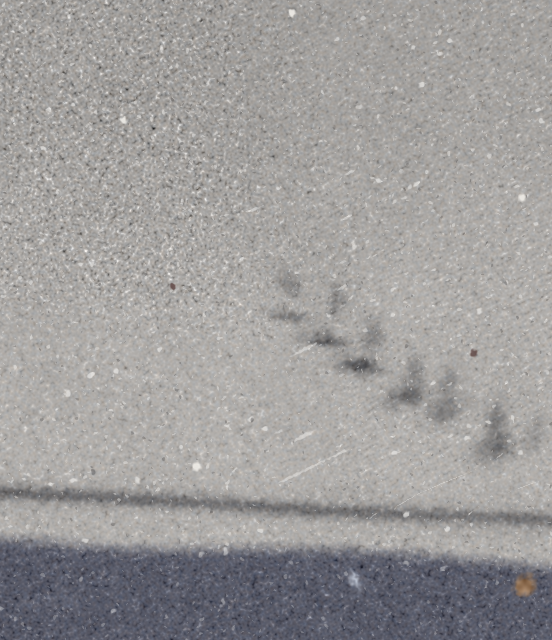
Give the GLSL for this texture, as a Shadertoy shader.

```glsl
vec2 hash2(vec2 p) {
    vec2 q = vec2(dot(p, vec2(127.1, 311.7)), dot(p, vec2(269.5, 183.3)));
    return fract(sin(q) * 43758.5);
}

float gradientDot(vec2 cell, vec2 corner, vec2 f) {
    return dot(hash2(cell + corner) * 2.0 - 1.0, f - corner);
}

float gradientNoise(vec2 p) {
    vec2 cell = floor(p), f = fract(p);
    vec2 u = f * f * f * (f * (f * 6.0 - 15.0) + 10.0);
    float low = mix(gradientDot(cell, vec2(0, 0), f), gradientDot(cell, vec2(1, 0), f), u.x);
    float high = mix(gradientDot(cell, vec2(0, 1), f), gradientDot(cell, vec2(1, 1), f), u.x);
    return mix(low, high, u.y);
}

vec2 rotate(vec2 p, float angle) {
    float c = cos(angle), s = sin(angle);
    return vec2(c * p.x + s * p.y, c * p.y - s * p.x);
}

// Soft tilted ellipse
float blot(vec2 p, vec2 center, vec2 radii, float angle) {
    vec2 q = rotate(p - center, angle) / radii;
    return exp(-dot(q, q));
}

float disc(vec2 p, vec2 center, float radius) {
    return 1.0 - smoothstep(radius * 0.5, radius * 1.3, length(p - center));
}

// One random tilted grain per grid cell, kept with the given chance
float specks(vec2 p, float frequency, float chance, float seed) {
    vec2 q = p * frequency, cell = floor(q);
    vec2 place = 0.38 + 0.24 * hash2(cell + seed);
    vec2 trait = hash2(cell + seed + 57.0);
    vec2 d = rotate(fract(q) - place, trait.y * 40.0) * vec2(0.9, 1.4);
    float radius = mix(0.15, 0.29, trait.y * trait.y);
    return step(trait.x, chance) * disc(d, vec2(0), radius) * mix(0.6, 1.0, trait.y);
}

float stripeHeight(float x) {
    return 0.230 - 0.052 * x + 0.0015 * sin(x * 9.0);
}

float shadowHeight(float x) {
    return 0.159 - 0.048 * x + 0.008 * smoothstep(0.0, 0.25, x) * sin((x - 0.34) * 7.0);
}

// Chain of paired leaf shadows: lower centre in xy, upper centre in zw
float leafShadows(vec2 p) {
    vec4 pairs[6] = vec4[6](
        vec4(0.450, 0.506, 0.454, 0.556), vec4(0.509, 0.468, 0.525, 0.526),
        vec4(0.562, 0.428, 0.582, 0.474), vec4(0.633, 0.379, 0.646, 0.415),
        vec4(0.695, 0.358, 0.702, 0.398), vec4(0.770, 0.296, 0.776, 0.350));
    vec2 ragged = vec2(gradientNoise(p * 50.0), gradientNoise(p * 50.0 + 31.0));
    vec2 q = p + 0.014 * ragged;
    float shade = 0.0;
    for (int i = 0; i < 6; i++) {
        float k = float(i);
        float peak = exp(-pow((k - 1.7) / 1.3, 2.0));
        vec2 flatSize = vec2(0.033, 0.009 + 0.002 * k);
        vec2 tallSize = vec2(0.015, 0.025 + 0.001 * k);
        float tilt = i == 0 ? 0.75 : -0.15;
        shade += (0.27 + 0.25 * peak) * blot(q, pairs[i].xy, flatSize, i < 3 ? -0.12 : 0.25);
        shade += 0.23 * blot(q, pairs[i].zw, tallSize, tilt);
    }
    shade += 0.19 * blot(q, vec2(0.778, 0.316), vec2(0.015, 0.025), 0.1);
    shade += 0.17 * blot(q, vec2(0.838, 0.322), vec2(0.014, 0.026), -0.2);
    return min(shade * (1.0 + 0.5 * gradientNoise(p * 95.0)), 0.65);
}

// Heavy-tailed mineral grain, crisp at upper left and streaked at right
float grain(vec2 p, float crisp, float streaked) {
    float fine = gradientNoise(rotate(p, 0.6) * 215.0 + 2.0);
    float medium = gradientNoise(rotate(p, 1.1) * 110.0 + 9.0);
    float coarse = gradientNoise(rotate(p, 0.3) * 58.0 + 23.0);
    float streaks = gradientNoise(rotate(p, 0.5) * vec2(85.0, 175.0));
    float smoothGrain = 0.65 * fine + 0.7 * medium + 0.4 * coarse;
    float crispGrain = fine + 0.75 * medium + 0.2 * coarse;
    float streakGrain = 0.6 * streaks + 0.65 * fine + 0.35 * medium + 0.25 * coarse;
    float value = mix(mix(smoothGrain, crispGrain, crisp), streakGrain, streaked);
    return value * (0.5 + 1.5 * abs(value)) * mix(0.155, 0.225, crisp);
}

void mainImage(out vec4 fragColor, in vec2 fragCoord) {
    vec2 p = fragCoord / iResolution.y;
    float wobble = gradientNoise(p * 45.0) * 0.006 + gradientNoise(p * 120.0) * 0.007;
    vec2 rough = vec2(gradientNoise(p * 150.0), gradientNoise(p * 150.0 + 77.0));
    vec2 chipped = p + 0.0035 * rough;
    float leftSide = 1.0 - smoothstep(0.28, 0.62, p.x + 0.12 * gradientNoise(p * 9.0));
    float crisp = smoothstep(0.47, 0.59, p.y + 0.1 * p.x) * mix(0.3, 1.0, leftSide);
    float streaked = smoothstep(0.30, 0.58, p.x) * smoothstep(0.18, 0.3, p.y);

    // Pale ground, brighter toward the lower middle
    float light = mix(0.688, 0.618, smoothstep(0.28, 0.95, p.y));
    light += 0.018 * smoothstep(0.35, 0.7, p.x) * smoothstep(0.45, 0.65, p.y);
    light += 0.025 * gradientNoise(p * 7.0) + 0.03 * gradientNoise(p * 32.0);
    vec3 color = light * vec3(1.012, 0.997, 0.980);

    // Long soft band and leaf shadows
    float across = (p.y + wobble - stripeHeight(p.x)) / 0.0105;
    float band = exp(-across * across) * mix(0.33, 0.26, p.x);
    band += 0.07 * exp(-across * across * 0.14);
    color *= 1.0 - band * vec3(1.0, 0.99, 0.94);
    color *= 1.0 - leafShadows(p) * vec3(1.0, 0.99, 0.95);

    // Deep blue shadow along the bottom
    float edge = shadowHeight(p.x) + wobble;
    float shadow = 1.0 - smoothstep(edge - 0.018, edge + 0.017, p.y);
    vec3 shadowColor = vec3(0.347, 0.355, 0.408) + 0.04 * gradientNoise(p * 24.0);
    color = mix(color, shadowColor, shadow);

    // Grain, faint tints, pale chips and dark grit
    color += grain(p, max(crisp, 0.4 * shadow), streaked * (1.0 - shadow));
    color += vec3(0.03, 0.0, -0.03) * gradientNoise(p * 140.0 + 51.0);
    vec2 slanted = rotate(chipped, 0.45) * vec2(mix(1.0, 0.75, streaked), 1.0);
    float chips = 0.55 * specks(rotate(chipped, 0.8), 120.0, 0.15 + 0.12 * crisp, 3.0);
    chips += 0.65 * specks(slanted, 82.0, 0.11 + 0.06 * crisp, 29.0);
    chips += 0.9 * specks(rotate(chipped, 0.2), 52.0, 0.045, 19.0);
    color = mix(color, vec3(0.92, 0.915, 0.905), min(chips, 1.0) * mix(0.8, 0.45, shadow));
    float grit = 0.4 * specks(rotate(chipped, 1.2), 100.0, 0.07 + 0.08 * crisp, 41.0);
    grit += 0.5 * specks(rotate(chipped, 0.7), 62.0, 0.012, 63.0);
    color = mix(color, vec3(0.34, 0.33, 0.33), grit * mix(1.0, 0.4, shadow));

    // Isolated pebbles, pale scrap and fallen leaf
    float pebbles = disc(chipped, vec2(0.307, 0.271), 0.007) + disc(chipped, vec2(0.816, 0.691), 0.006);
    pebbles += disc(chipped, vec2(0.193, 0.812), 0.006) + disc(chipped, vec2(0.456, 0.980), 0.006);
    color = mix(color, vec3(0.94, 0.93, 0.91), pebbles * 0.9);
    float redGrit = disc(chipped, vec2(0.740, 0.448), 0.006) + disc(chipped, vec2(0.270, 0.552), 0.005);
    color = mix(color, vec3(0.36, 0.26, 0.25), redGrit * 0.8);
    float scrap = blot(chipped + wobble, vec2(0.554, 0.093), vec2(0.006, 0.014), 0.5);
    color = mix(color, vec3(0.78, 0.81, 0.86), scrap * 0.85);
    float leaf = disc(p + wobble, vec2(0.820, 0.085), 0.017);
    vec3 leafColor = vec3(0.59, 0.45, 0.32) + 0.25 * gradientNoise(p * 75.0);
    color = mix(color, leafColor, leaf * 0.9);

    fragColor = vec4(clamp(color, 0.0, 1.0), 1.0);
}
```
